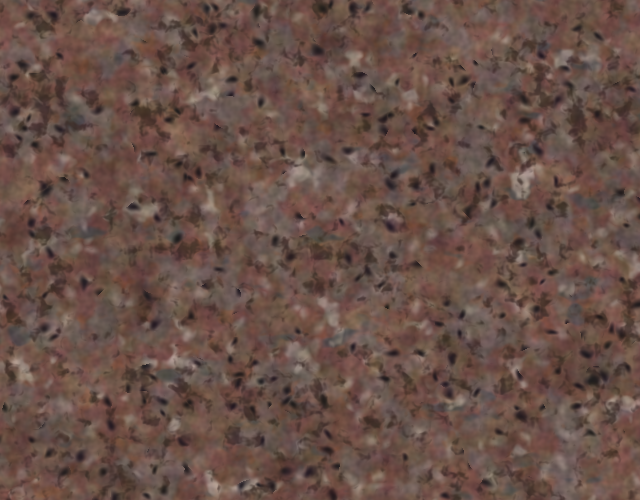
Write a Shadertoy shader that draws this texture.

```glsl
// Polished red granite: rose and tan feldspar, grey quartz, cream crystals and dark mica flecks.

const vec3 ROSE  = vec3(0.425, 0.288, 0.258);
const vec3 TAN   = vec3(0.442, 0.345, 0.292);
const vec3 GREY  = vec3(0.420, 0.362, 0.342);
const vec3 RUST  = vec3(0.470, 0.280, 0.190);
const vec3 SLATE = vec3(0.290, 0.285, 0.290);
const vec3 CREAM = vec3(0.610, 0.550, 0.510);
const vec3 UMBER = vec3(0.230, 0.165, 0.145);
const vec3 INK   = vec3(0.120, 0.095, 0.110);

// Two random values in 0..1 for a lattice cell
vec2 hash2(vec2 cell, float seed) {
    uvec3 q = uvec3(ivec3(vec3(cell, seed)) + 4096);
    q = q * 1664525u + 1013904223u;
    q.x += q.y * q.z; q.y += q.z * q.x; q.z += q.x * q.y;
    q ^= q >> 16u;
    q.x += q.y * q.z; q.y += q.z * q.x;
    return vec2(q.xy >> 8u) / 16777216.0;
}

// Slope of a lattice corner's random gradient along an offset
float corner(vec2 cell, vec2 offset, float seed) {
    float angle = 6.28318 * hash2(cell, seed).x;
    return dot(vec2(cos(angle), sin(angle)), offset);
}

// Gradient noise, roughly -1..1
float noise(vec2 p, float seed) {
    vec2 i = floor(p), f = p - i;
    vec2 u = f * f * f * (f * (f * 6.0 - 15.0) + 10.0);
    vec2 e = vec2(1.0, 0.0);
    float low  = mix(corner(i, f, seed), corner(i + e, f - e, seed), u.x);
    float high = mix(corner(i + e.yx, f - e.yx, seed), corner(i + 1.0, f - 1.0, seed), u.x);
    return 1.6 * mix(low, high, u.y);
}

// Three octaves, for patches with ragged edges
float ragged(vec2 p, float seed) {
    return 0.75 * noise(p, seed) + 0.45 * noise(p * 2.1, seed + 1.0)
         + 0.28 * noise(p * 4.3, seed + 2.0);
}

// Soft coverage of a mineral where its noise rises above a level
float patches(float value, float level, float softness) {
    return smoothstep(level - softness, level + softness, value);
}

// Scattered, randomly turned oval flecks; cover is the share of occupied cells
float flecks(vec2 p, float cover, float seed) {
    vec2 home = floor(p);
    float mask = 0.0;
    for (int y = -1; y <= 1; y++)
    for (int x = -1; x <= 1; x++) {
        vec2 cell = home + vec2(x, y);
        vec2 shape = hash2(cell, seed + 1.0);
        vec2 d = p - cell - hash2(cell, seed);
        float turn = 3.14159 * shape.x;
        d = mat2(cos(turn), -sin(turn), sin(turn), cos(turn)) * d;
        float size = mix(0.30, 0.58, shape.y);
        float r = length(d * vec2(0.75, 1.25)) / size;
        float present = step(hash2(cell, seed + 2.0).x, cover);
        mask = max(mask, present * (1.0 - smoothstep(0.05, 1.20, r)));
    }
    return mask;
}

void mainImage(out vec4 fragColor, in vec2 fragCoord) {
    vec2 p = fragCoord / iResolution.y;

    // Bend the domain gently so that grains become irregular
    vec2 q = p + 0.0045 * vec2(noise(p * 40.0, 1.0), noise(p * 40.0, 2.0));

    // Feldspar ground and quartz
    vec3 color = mix(ROSE, TAN, patches(ragged(q * 15.0, 10.0), 0.05, 0.40));
    color = mix(color, GREY, 0.9 * patches(ragged(q * 10.0, 20.0), 0.20, 0.30));
    color = mix(color, RUST, 0.50 * patches(ragged(q * 15.0, 30.0), 0.62, 0.25));
    color = mix(color, SLATE, 0.80 * patches(ragged(q * vec2(9.0, 14.0), 40.0), 0.60, 0.22));

    // Cream crystals: broad clusters and small chips
    float cluster = noise(p * 5.0, 50.0);
    color = mix(color, CREAM, 0.90 * patches(ragged(q * 13.0, 60.0) + 0.4 * cluster, 0.66, 0.28));
    color = mix(color, CREAM, 0.60 * flecks(q * 30.0, 0.15, 70.0));

    // Broad light and dark zones
    color *= 1.0 + 0.15 * ragged(p * 6.0, 140.0) + 0.10 * noise(p * 19.0, 145.0);

    // Umber mottling and dark mica, gathered in loose groups
    float gather = noise(p * 7.0, 80.0) + 0.6 * noise(p * 15.0, 81.0);
    color = mix(color, UMBER, 0.78 * patches(ragged(q * 29.0, 90.0) + 0.42 * gather, 0.48, 0.40));
    color = mix(color, INK, 0.90 * flecks(q * 40.0, 0.10 + 0.16 * gather, 100.0));

    // Fine grain in brightness, soft tints in hue
    color *= 1.0 + 0.13 * noise(p * 55.0, 110.0) + 0.06 * noise(p * 105.0, 111.0);
    color += 0.018 * noise(p * 30.0, 120.0) * vec3(0.6, -0.7, 0.8);
    color += 0.018 * noise(p * 26.0, 130.0) * vec3(0.6, 0.1, -1.0);

    fragColor = vec4(clamp(color, 0.0, 1.0), 1.0);
}
```
